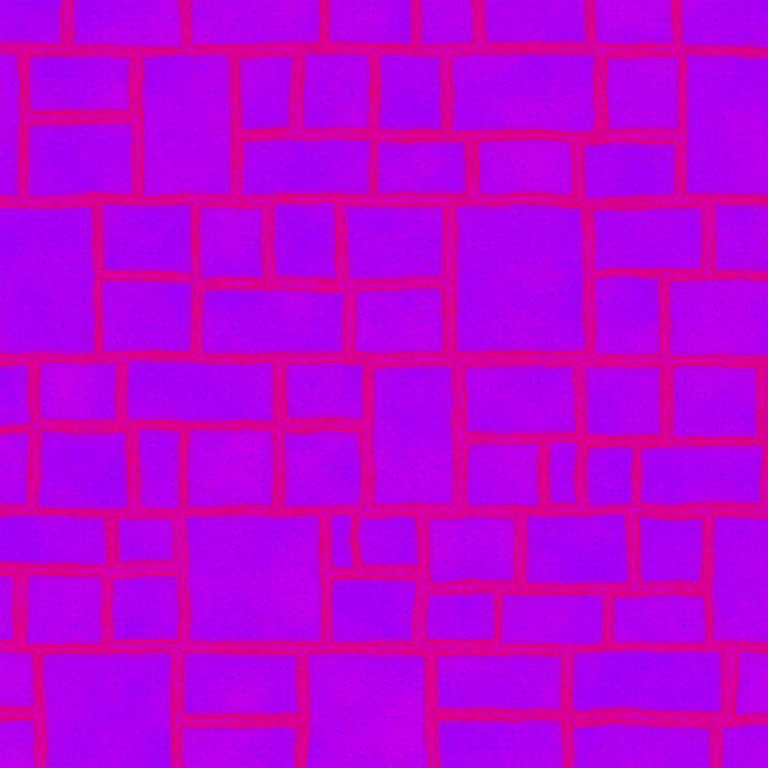
Give the GLSL for this texture map, as a WebGL 2 fragment shader.

```glsl
#version 300 es
precision highp float;

uniform vec2 u_resolution;
out vec4 fragColor;

const vec3 STONE_VIOLET = vec3(0.615, 0.0, 0.975);
const vec3 STONE_PURPLE = vec3(0.775, 0.0, 0.915);
const vec3 STONE_RIM = vec3(0.73, 0.0, 0.79);
const vec3 SPECK_BLUE = vec3(0.42, 0.0, 0.88);
const vec3 MORTAR_PINK = vec3(0.82, 0.0, 0.70);
const vec3 MORTAR_ROSE = vec3(0.85, 0.0, 0.59);
const vec3 JOINT_RED = vec3(0.875, 0.0, 0.45);

float hash(vec2 p) {
    vec3 q = fract(p.xyx * vec3(0.1031, 0.1030, 0.0973));
    q += dot(q, q.yzx + 33.33);
    return fract((q.x + q.y) * q.z);
}

float noise(vec2 p) {
    vec2 i = floor(p), f = fract(p);
    f = f * f * (3.0 - 2.0 * f);
    float low = mix(hash(i), hash(i + vec2(1, 0)), f.x);
    float high = mix(hash(i + vec2(0, 1)), hash(i + vec2(1, 1)), f.x);
    return mix(low, high, f.y);
}

float fbm(vec2 p) {
    float sum = 0.0, weight = 0.5;
    for (int i = 0; i < 4; i++) {
        sum += weight * noise(p);
        p = p * 2.03 + 17.3;
        weight *= 0.5;
    }
    return sum / 0.9375;
}

// Inner edges of an even division are jittered; the two ends stay fixed.
float jitteredEdge(float i, float count, float jitter, float seed) {
    float inner = step(0.5, i) * step(i, count - 0.5);
    return i + inner * jitter * (hash(vec2(i + 3.0, seed)) - 0.5);
}

// Returns start, end and index of the part of [lo, hi] that holds x.
vec3 findSpan(float x, float lo, float hi, float count, float jitter, float seed) {
    float t = (x - lo) / (hi - lo) * count;
    float i = clamp(floor(t), 0.0, count - 1.0);
    if (t < jitteredEdge(i, count, jitter, seed)) i -= 1.0;
    else if (t > jitteredEdge(i + 1.0, count, jitter, seed)) i += 1.0;
    i = clamp(i, 0.0, count - 1.0);
    vec2 ends = vec2(jitteredEdge(i, count, jitter, seed),
                     jitteredEdge(i + 1.0, count, jitter, seed));
    return vec3(lo + ends / count * (hi - lo), i);
}

// Bands hold sections; a section is an optional tall block beside two rows.
// Returns the block's bounds as x0, y0, x1, y1 and writes its id.
vec4 findBlock(vec2 p, out float id) {
    vec3 band = findSpan(p.y, -0.246, 1.154, 7.0, 0.25, 5.0);
    float bandSeed = band.z * 19.0 + 7.0;
    float start = -0.05 - 0.35 * hash(vec2(bandSeed, 2.0));
    vec3 section = findSpan(p.x, start, start + 1.7, 5.0, 0.4, bandSeed);
    float seed = bandSeed + section.z * 3.0 + 200.0;

    float hasTall = step(hash(vec2(seed, 11.0)), 0.55);
    float tallEnd = section.x + hasTall * mix(0.11, 0.19, hash(vec2(seed, 13.0)));
    id = seed;
    if (p.x < tallEnd) return vec4(section.x, band.x, tallEnd, band.y);

    vec3 row = findSpan(p.y, band.x, band.y, 2.0, 0.4, seed);
    float rowSeed = seed * 2.0 + row.z + 301.0;
    float room = (section.y - tallEnd) / 0.13;
    float count = max(1.0, floor(room + 0.3 + 0.8 * hash(vec2(rowSeed, 17.0))));
    vec3 column = findSpan(p.x, tallEnd, section.y, count, 0.75, rowSeed);
    id = rowSeed * 4.0 + column.z;
    return vec4(column.x, row.x, column.y, row.y);
}

float roundedBox(vec2 p, vec2 lo, vec2 hi, float radius) {
    vec2 q = abs(p - 0.5 * (lo + hi)) - 0.5 * (hi - lo) + radius;
    return length(max(q, 0.0)) + min(max(q.x, q.y), 0.0) - radius;
}

float jointInset(float id, float side) {
    return 0.0035 + 0.006 * hash(vec2(id, side + 41.0));
}

float specks(vec2 p, float cells) {
    vec2 cell = floor(p * cells);
    vec2 centre = 0.2 + 0.6 * vec2(hash(cell + 71.0), hash(cell + 133.0));
    float size = 0.16 * hash(cell + 211.0);
    return 1.0 - smoothstep(size * 0.4, size + 0.06, length(fract(p * cells) - centre));
}

vec3 stoneColour(vec2 p, float id, float dist) {
    float tone = 0.46 + 0.28 * (hash(vec2(id, 61.0)) - 0.5);
    tone += 1.1 * (fbm(p * 13.0 + id) - 0.5) + 0.3 * (noise(p * 230.0) - 0.5);
    vec3 colour = mix(STONE_VIOLET, STONE_PURPLE, clamp(tone, 0.0, 1.0));
    float vein = 1.0 - smoothstep(0.0, 0.025, abs(fbm(p * 9.0 + id * 1.7) - 0.5));
    colour = mix(colour, STONE_RIM, 0.3 * vein * noise(p * 20.0));
    colour = mix(colour, SPECK_BLUE, 0.6 * specks(p, 95.0));
    float rim = smoothstep(-0.010, -0.001, dist) * mix(0.5, 1.0, noise(p * 45.0));
    return mix(colour, STONE_RIM, rim);
}

vec3 mortarColour(vec2 p, float dist) {
    vec3 colour = mix(MORTAR_PINK, MORTAR_ROSE, smoothstep(0.3, 0.7, fbm(p * 35.0)));
    float offset = (dist - 0.0012) / 0.0024;
    float edge = exp(-offset * offset) * mix(0.45, 1.0, noise(p * 28.0 + 9.0));
    return mix(colour, JOINT_RED, edge) + 0.05 * (noise(p * 240.0) - 0.5) * vec3(1, 0, 1);
}

void main() {
    vec2 p = gl_FragCoord.xy / u_resolution;

    // Uneven joints
    vec2 bend = vec2(fbm(p * 16.0 + 5.0), fbm(p * 16.0 + 53.0)) - 0.5;
    vec2 q = p + 0.009 * bend;
    float id;
    vec4 block = findBlock(q, id);
    vec2 lo = block.xy + vec2(jointInset(id, 0.0), jointInset(id, 1.0));
    vec2 hi = block.zw - vec2(jointInset(id, 2.0), jointInset(id, 3.0));
    float dist = roundedBox(q, lo, hi, 0.005) + 0.004 * (fbm(p * 50.0 + id) - 0.5);

    // Stones set in mortar
    float mortar = smoothstep(-0.0025, 0.001, dist);
    vec3 colour = mix(stoneColour(p, id, dist), mortarColour(p, dist), mortar);
    fragColor = vec4(clamp(colour, 0.0, 1.0), 1.0);
}
```
